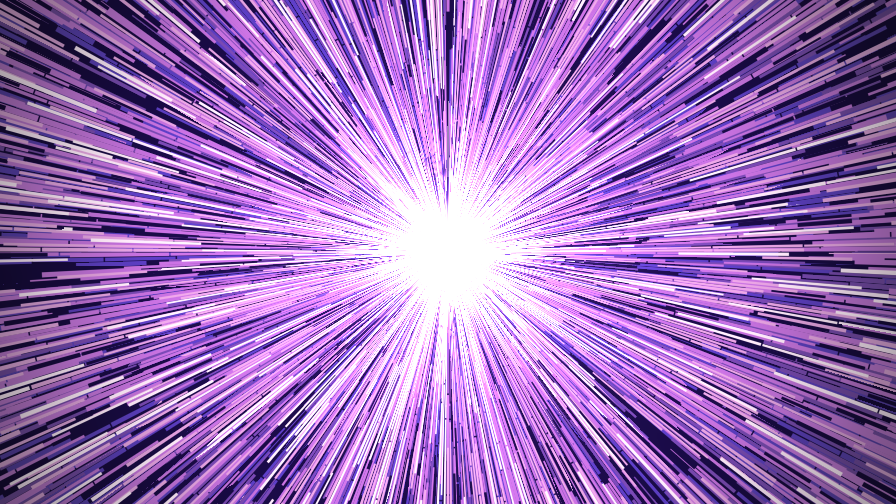
Write a Shadertoy shader that draws this background.

```glsl
// Hyperspace burst: violet and pink dashes racing out of a white core.

const float TAU = 6.2831853;
const vec3 NIGHT  = vec3(0.08, 0.03, 0.25);
const vec3 INDIGO = vec3(0.33, 0.22, 0.72);
const vec3 VIOLET = vec3(0.44, 0.26, 0.66);
const vec3 ORCHID = vec3(0.73, 0.41, 0.82);
const vec3 PINK   = vec3(0.86, 0.60, 0.84);
const vec3 PALE   = vec3(0.96, 0.88, 0.94);

float hash(vec2 p) {
    vec3 q = fract(vec3(p.xyx) * vec3(0.1031, 0.1030, 0.0973));
    q += dot(q, q.yzx + 33.33);
    return fract((q.x + q.y) * q.z);
}

// Layered sines around the circle; whole frequencies keep it seamless.
float bundles(float turn) {
    float a = turn * TAU;
    return 0.30 * sin(9.0 * a + 1.3 + sin(4.0 * a))
         + 0.35 * sin(23.0 * a + 2.0 * sin(7.0 * a))
         + 0.35 * sin(61.0 * a + 2.0 * sin(13.0 * a + 1.0));
}

// Coverage of dashes in angular lanes, each cut into radial cells.
float dashes(vec2 polar, float lanes, float rate, float density, float width, float px) {
    float lane = polar.x * lanes;
    float id = mod(floor(lane), lanes);
    float z = polar.y * rate + 31.0 * hash(vec2(id, lanes));
    float chance = density * (0.35 + 1.3 * hash(vec2(id + 7.0, rate * 9.0)));
    float lit = step(hash(vec2(id + lanes, floor(z))), chance);

    float side = abs(fract(lane) - 0.5);
    float halfWidth = 0.5 * width * mix(0.6, 1.0, hash(vec2(id, floor(z) + lanes)));
    float soft = min(0.7 * px * lanes / (TAU * polar.y), 0.5);
    float body = 1.0 - smoothstep(halfWidth - soft, halfWidth + soft, side);

    float ends = min(fract(z), 1.0 - fract(z)) / rate;
    return lit * body * smoothstep(0.0, 1.5 * px, ends);
}

void mainImage(out vec4 fragColor, in vec2 fragCoord) {
    float px = 1.0 / iResolution.y;
    vec2 p = (fragCoord - 0.5 * iResolution.xy) * px;
    float r = max(length(p), 0.002);
    float turn = fract(atan(p.y, p.x) / TAU + 1.0);
    vec2 polar = vec2(turn, r);

    // Crowding of the light: denser near the core, thin in one upright spoke
    float bundle = bundles(turn);
    float spoke = exp(-pow((turn - 0.25) * 240.0, 2.0));
    float crowd = mix(1.3, 0.88, smoothstep(0.15, 0.8, r));
    crowd *= (1.0 + 0.28 * bundle) * (1.0 - 0.75 * spoke);

    // Dashes from dark to light
    vec3 col = NIGHT;
    col = mix(col, INDIGO, dashes(polar, 430.0, 7.0, 0.54 * crowd, 1.0, px));
    col = mix(col, VIOLET, dashes(polar, 510.0, 6.0, 0.42 * crowd, 0.95, px));
    col = mix(col, ORCHID, dashes(polar, 390.0, 5.0, 0.36 * crowd, 0.9, px));
    col = mix(col, ORCHID, dashes(polar, 570.0, 6.5, 0.34 * crowd, 0.9, px));
    col = mix(col, NIGHT,  dashes(polar, 450.0, 9.0, 0.15, 0.85, px));
    col = mix(col, PINK,   dashes(polar, 530.0, 5.5, 0.28 * crowd, 0.85, px));
    col = mix(col, PALE,   dashes(polar, 470.0, 4.5, 0.15 * crowd, 0.75, px));

    // Core light with ragged rays
    float ragged = (1.0 + 0.25 * bundle) * (1.0 - 0.5 * spoke);
    float falloff = 1.0 / (r * r);
    col *= 1.0 + 0.024 * falloff * ragged;
    col += vec3(0.0062, 0.0044, 0.0068) * falloff * ragged;
    col = mix(col, vec3(1.0), 1.0 - smoothstep(0.05, 0.12, r));

    // Corner shade
    float shade = smoothstep(0.55, 1.08, r);
    float grey = dot(col, vec3(0.3, 0.59, 0.11));
    col = mix(col, vec3(grey), 0.3 * shade) * (1.0 - 0.36 * shade);
    fragColor = vec4(clamp(col, 0.0, 1.0), 1.0);
}
```
